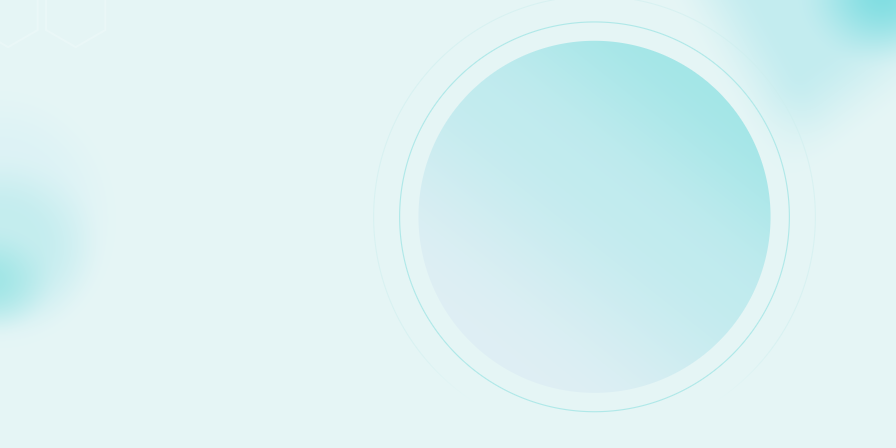
A WebGL 1 fragment shader for this background:

```glsl
precision highp float;
// Pale aqua backdrop: a large gradient disc inside two thin rings, soft
// colour clouds at the left edge and top right corner, and faint hexagons.
// Built from distance functions, in units of the canvas height.
uniform vec2 u_resolution;

// Soft elliptical falloff: 1 at the centre, 0 at the given radii.
float glow(vec2 p, vec2 center, vec2 radii) {
  return 1.0 - smoothstep(0.0, 1.0, length((p - center) / radii));
}

// Antialiased coverage of a thin line at distance zero.
float stroke(float dist, float width, float pixel) {
  return clamp((0.5 * width - abs(dist)) / pixel + 0.5, 0.0, 1.0);
}

// Signed distance to a hexagon with vertical sides.
float hexagon(vec2 p, float apothem) {
  p = abs(p);
  return max(p.x, dot(p, vec2(0.5, 0.866))) - apothem;
}

void main() {
  float pixel = 1.0 / u_resolution.y;
  vec2 p = gl_FragCoord.xy * pixel;
  p.x *= 2.0 * u_resolution.y / u_resolution.x;
  vec3 color = vec3(0.898, 0.961, 0.961);

  // Left cloud: pale haze, aqua body, saturated core.
  float haze = 1.0 - smoothstep(0.5, 1.0, length((p - vec2(0.0, 0.51)) / vec2(0.28, 0.31)));
  float body = 1.0 - smoothstep(0.35, 1.0, length((p - vec2(0.0, 0.45)) / vec2(0.24, 0.22)));
  color = mix(color, vec3(0.865, 0.950, 0.960), haze);
  color = mix(color, vec3(0.770, 0.928, 0.935), body);
  color = mix(color, vec3(0.630, 0.900, 0.900), glow(p, vec2(-0.02, 0.375), vec2(0.15, 0.13)));

  // Corner cloud: two soft slanted edges around a saturated core.
  vec2 fromTop = vec2(p.x, 1.0 - p.y);
  float lowerEdge = dot(fromTop, vec2(0.594, 0.804)) - 1.345;
  float leftEdge = dot(fromTop, vec2(-0.871, 0.490)) + 1.358;
  float cloud = (1.0 - smoothstep(-0.16, 0.05, lowerEdge))
              * (1.0 - smoothstep(-0.12, 0.06, leftEdge));
  color = mix(color, vec3(0.765, 0.925, 0.938), cloud);
  color = mix(color, vec3(0.510, 0.870, 0.885), glow(p, vec2(1.97, 1.01), vec2(0.20, 0.17)));

  // Faint row of hexagons, fading to the right and downwards.
  for (int i = 0; i < 2; i++) {
    vec2 center = vec2(0.018 + 0.151 * float(i), 0.971);
    float outline = stroke(hexagon(p - center, 0.066), 0.004, pixel);
    color = mix(color, vec3(0.945, 0.980, 0.980), 0.45 * outline);
  }

  // Rings: the outer one fades out near the bottom.
  vec2 q = p - vec2(1.327, 0.516);
  float radius = length(q);
  float outerFade = 0.5 * smoothstep(0.08, 0.25, p.y);
  color = mix(color, vec3(0.800, 0.930, 0.930), outerFade * stroke(radius - 0.493, 0.0026, pixel));
  color = mix(color, vec3(0.690, 0.910, 0.910), stroke(radius - 0.435, 0.0026, pixel));

  // Disc with a diagonal gradient from lower left to upper right.
  float t = dot(q, vec2(0.62, 0.785)) / 0.393;
  vec3 disc = mix(vec3(0.870, 0.935, 0.955), vec3(0.755, 0.920, 0.933), smoothstep(-0.95, 0.25, t));
  disc = mix(disc, vec3(0.640, 0.900, 0.905), smoothstep(0.15, 1.05, t));
  color = mix(color, disc, clamp((0.393 - radius) / pixel + 0.5, 0.0, 1.0));

  gl_FragColor = vec4(color, 1.0);
}
```
